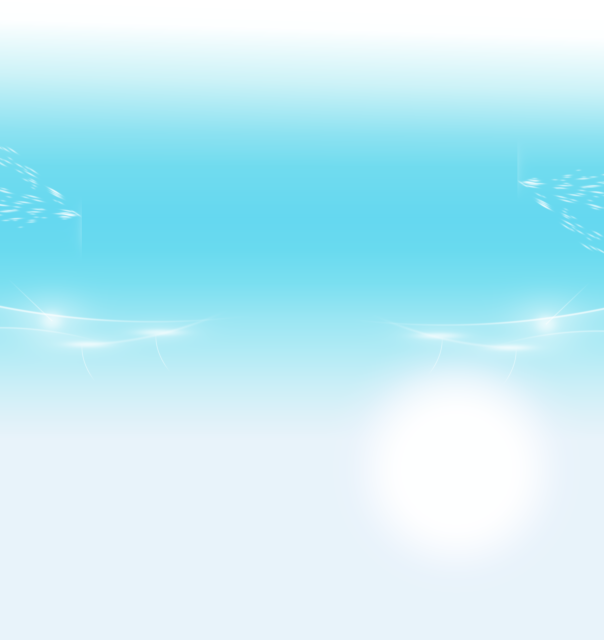
Reproduce this background procedurally as a WebGL 2 fragment shader.

```glsl
#version 300 es
precision highp float;

uniform vec2 u_resolution;
out vec4 outColor;

const vec3 WHITE = vec3(1.0);
const vec3 HALO_BLUE = vec3(0.925, 0.955, 0.992);

// Sky colours from bottom to top; the last component is the height
const vec4 SKY[12] = vec4[12](
    vec4(0.910, 0.953, 0.980, 0.313), vec4(0.868, 0.945, 0.973, 0.350),
    vec4(0.790, 0.935, 0.968, 0.400), vec4(0.690, 0.920, 0.960, 0.453),
    vec4(0.600, 0.900, 0.952, 0.505), vec4(0.480, 0.875, 0.943, 0.557),
    vec4(0.410, 0.855, 0.938, 0.610), vec4(0.395, 0.845, 0.940, 0.660),
    vec4(0.440, 0.860, 0.935, 0.740), vec4(0.550, 0.885, 0.945, 0.790),
    vec4(0.800, 0.950, 0.970, 0.870), vec4(0.990, 0.998, 1.000, 0.955));

vec2 hash2(float n) {
    return fract(sin(vec2(n * 12.99, n * 78.23 + 4.1)) * 437.585);
}

vec3 skyColor(float y) {
    vec3 color = SKY[0].rgb;
    for (int i = 1; i < 12; i++) {
        float t = clamp((y - SKY[i - 1].a) / (SKY[i].a - SKY[i - 1].a), 0.0, 1.0);
        color = mix(color, SKY[i].rgb, t);
    }
    return mix(color, WHITE, smoothstep(0.94, 1.0, y));
}

float glow(vec2 p, vec2 center, vec2 radius) {
    vec2 d = (p - center) / radius;
    return exp(-dot(d, d));
}

float fadeBand(float x, float start, float end, float soft) {
    return smoothstep(start - soft, start + soft, x) * (1.0 - smoothstep(end - soft, end + soft, x));
}

// Signed distance to a parabola with the given vertex and bend
float arcDistance(vec2 p, vec2 vertex, float bend) {
    float dx = p.x - vertex.x;
    float slope = 2.0 * bend * dx;
    return (p.y - vertex.y - bend * dx * dx) / sqrt(1.0 + slope * slope);
}

float strand(float d, float width) {
    return exp(-d * d / (width * width));
}

// Bright rim with a soft veil hanging below it
float veil(float d, float rim, float depth) {
    return strand(d, rim) + 0.3 * exp(min(d, 0.0) / depth) * (1.0 - smoothstep(-rim, rim, d));
}

float beam(vec2 p, vec2 a, vec2 b, float width) {
    vec2 ab = b - a;
    float t = clamp(dot(p - a, ab) / dot(ab, ab), 0.0, 1.0);
    return strand(length(p - a - ab * t), width) * t;
}

float ribbons(vec2 p) {
    float upper = veil(arcDistance(p, vec2(0.24, 0.4974), 0.41), 0.0015, 0.014);
    float light = upper * mix(0.75, 0.22, smoothstep(0.05, 0.24, p.x)) * (1.0 - smoothstep(0.2, 0.4, p.x));
    float lower = veil(arcDistance(p, vec2(0.0, 0.488), -0.9), 0.0014, 0.012);
    light += 0.3 * lower * (1.0 - smoothstep(0.04, 0.17, p.x));
    float wave = veil(arcDistance(p, vec2(0.12, 0.462), 0.95), 0.002, 0.01);
    light += 0.22 * wave * fadeBand(p.x, 0.14, 0.31, 0.05);

    // Hanging tendrils and slanted beam
    float tendrils = strand(arcDistance(p.yx, vec2(0.458, 0.128), 7.0), 0.001) * fadeBand(p.y, 0.412, 0.456, 0.01);
    tendrils += strand(arcDistance(p.yx, vec2(0.475, 0.2435), 7.0), 0.001) * fadeBand(p.y, 0.427, 0.472, 0.01);
    light += 0.3 * tendrils;
    light += 0.4 * beam(p, vec2(0.013, 0.564), vec2(0.081, 0.499), 0.0011);
    return light;
}

float flares(vec2 p) {
    vec2 orb = vec2(0.081, 0.499);
    float light = 0.65 * glow(p, orb, vec2(0.015, 0.013)) + 0.3 * glow(p, orb, vec2(0.052, 0.04));
    for (int i = 0; i < 2; i++) {
        vec2 center = mix(vec2(0.137, 0.462), vec2(0.25, 0.4805), float(i));
        light += 0.65 * glow(p, center, vec2(0.03, 0.0045));
        light += 0.22 * glow(p, center, vec2(0.055, 0.015));
    }
    return light;
}

// Fan of small streaks leaving the origin along +x
float spray(vec2 p) {
    if (p.x < -0.01 || p.x > 0.16 || abs(p.y) > 0.14) return 0.0;
    float light = 0.0;
    for (int i = 0; i < 76; i++) {
        vec2 r = hash2(float(i) + 1.0);
        vec2 s = hash2(float(i) + 131.0);
        float slope = s.x < 0.68 ? mix(-0.13, 0.38, r.y) : mix(0.65, 0.95, r.y);
        float reach = 0.004 + 0.14 * r.x;
        vec2 d = p - vec2(reach, reach * slope + 0.012 * (s.y - 0.3) * smoothstep(0.0, 0.03, reach));
        vec2 along = normalize(vec2(1.0, slope * 0.7));
        vec2 local = vec2(dot(d, along), dot(d, vec2(-along.y, along.x)));
        light += mix(0.25, 0.75, s.y) * glow(local, vec2(0.0), vec2(mix(0.003, 0.009, s.y), 0.0013));
    }
    float side = smoothstep(-0.0008, 0.0008, p.x) * exp(-max(p.x, 0.0) / 0.006);
    return light * smoothstep(-0.001, 0.001, p.x) + 0.15 * side * fadeBand(p.y, -0.045, 0.015, 0.025);
}

void main() {
    vec2 p = gl_FragCoord.xy / u_resolution.y;
    float aspect = u_resolution.x / u_resolution.y;
    bool leftSide = p.x < 0.5 * aspect;

    // Sky with a slight tilt near the top
    float tilt = 0.03 * (p.x - 0.5 * aspect) * smoothstep(0.7, 0.9, p.y);
    vec3 color = skyColor(p.y + tilt);

    // Large soft disc
    float radius = length(p - vec2(0.7135, 0.267));
    color = mix(color, HALO_BLUE, 0.65 * (1.0 - smoothstep(0.12, 0.22, radius)));
    color = mix(color, WHITE, 0.97 * (1.0 - smoothstep(0.08, 0.18, radius)));

    // Mirrored ribbons and rotated sprays
    vec2 ribbonPoint = leftSide ? p : vec2(aspect - 0.0093 - p.x, p.y + 0.0052);
    vec2 sprayPoint = leftSide ? vec2(0.1276 - p.x, p.y - 0.6589) : vec2(p.x - 0.8086, 0.7201 - p.y);
    float light = ribbons(ribbonPoint) + flares(ribbonPoint) + spray(sprayPoint);
    color = mix(color, WHITE, 1.0 - exp(-1.3 * light));

    outColor = vec4(color, 1.0);
}
```
